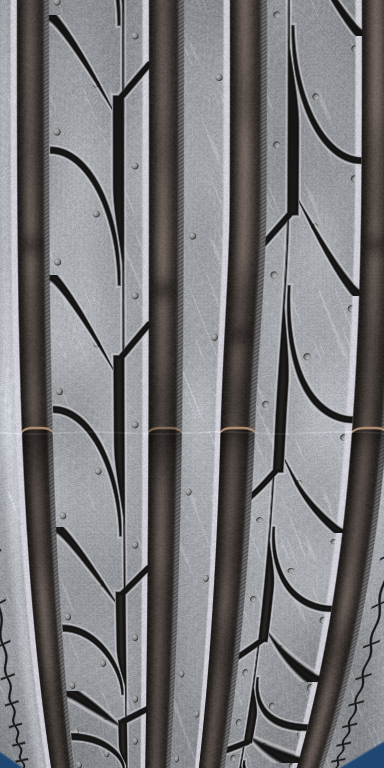
Give the GLSL for this texture, as a Shadertoy shader.

```glsl
// Worn tire tread: four deep grooves, curved sipes and small rubber nubs, bending away at the bottom.

float hash(vec2 p) { return fract(sin(dot(p, vec2(127.1, 311.7))) * 43758.5453); }

float noise(vec2 p) {
    vec2 i = floor(p), f = fract(p);
    f = f * f * (3.0 - 2.0 * f);
    return mix(mix(hash(i), hash(i + vec2(1, 0)), f.x),
               mix(hash(i + vec2(0, 1)), hash(i + vec2(1, 1)), f.x), f.y);
}

float segment(vec2 p, vec2 a, vec2 b) {
    vec2 d = b - a;
    return length(p - a - d * clamp(dot(p - a, d) / dot(d, d), 0.0, 1.0));
}

// Signed distance to the cuts of one rib; p.y counts repeats of the given height
float sipes(vec2 p, float height) {
    float d = abs(p.x - 123.0) - 0.7;
    for (int i = 0; i < 2; i++) {
        float f = fract(p.y) + float(i);
        // short slanted cut
        float s = clamp((p.x - 50.0) / 62.0, 0.0, 1.0);
        float cut = abs(f - 0.36 * pow(s, 1.2)) * height * 0.56 - 0.5 - 3.0 * (1.0 - s * s);
        d = min(d, max(cut, p.x - 112.0));
        // long cut: a quarter of an ellipse
        vec2 r = vec2(69.0, 0.52 * height);
        vec2 q = vec2(p.x - 50.0, (1.04 - f) * height) / r;
        float l = max(length(q), 0.01);
        float arc = abs(l - 1.0) * l / length(q / r) - 1.2 - 2.2 * clamp(q.y, 0.0, 1.0);
        d = min(d, max(arc, max(-q.x * r.x, -q.y * r.y)));
        // tapering slot and the hook at its head
        float left = 124.0 - 11.0 * (1.0 - smoothstep(0.65, 1.06, f));
        d = min(d, max(max(left - p.x, p.x - 124.0), (0.31 - f) * height));
        vec2 h = vec2(p.x, f * height);
        d = min(d, segment(h, vec2(118, 0.33 * height), vec2(149, 0.19 * height)) - 3.0);
    }
    return d;
}

// Raised dot: x is its shading, y its coverage
vec2 nub(vec2 p) {
    float d = length(p);
    return vec2(0.6 - 0.05 * (p.x + p.y) - 0.25 * smoothstep(1.5, 3.5, d), 1.0 - smoothstep(3.0, 4.2, d));
}

void mainImage(out vec4 fragColor, in vec2 fragCoord) {
    // The canvas is 384 by 768 units, y down
    vec2 p = vec2(fragCoord.x / iResolution.x, 1.0 - fragCoord.y / iResolution.y) * vec2(384, 768);
    float px = 384.0 / iResolution.x, k = p.y / 768.0;

    // Unbend the tread: ribs converge and repeats shorten toward the bottom
    float x = 136.0 + (p.x - 136.0) / (1.0 - 0.287 * pow(k, 3.35));
    x += 7.0 * smoothstep(200.0, 430.0, p.y) * smoothstep(180.0, 240.0, x) * (1.0 - smoothstep(300.0, 375.0, x));
    float v = (p.y - 15.0) / 260.0 + 1.11 * pow(k, 9.6);
    float height = 1.0 / (1.0 / 260.0 + 0.0139 * pow(k, 8.6));

    // Rubber surface: broad stains, fine grain and faint scratches
    float grain = noise(p * 0.9) - 0.5, stain = noise(p * vec2(0.025, 0.012)) - 0.5;
    float shade = 0.61 + 0.13 * stain + 0.11 * grain + 0.05 * sin(k * 5.0 - 0.8);
    shade += 0.07 * smoothstep(0.83, 0.95, noise(vec2(p.x * 0.35 - p.y * 0.14, p.y * 0.02)));
    shade += 0.13 * (1.0 - smoothstep(0.0, 14.0, abs(x - 4.0)));
    vec3 color = shade * vec3(0.98, 1.0, 1.03);

    // Shoulder cuts
    float edge = x < 200.0 ? x + 22.0 : x - 416.0;
    float tick = abs(fract(v * 4.0 + edge * 0.01) - 0.5) * height * 0.25;
    float shoulder = min(abs(edge + 2.0 * sin(v * 25.0)) - 1.4, max(tick - 1.0, abs(edge) - 9.0));
    color = mix(color, vec3(0.09), 1.0 - smoothstep(-px, px, shoulder));

    // The right rib is the left one turned half round
    bool turned = x > 207.0;
    float rightV = v + 0.16 * smoothstep(480.0, 620.0, p.y);
    vec2 rib = turned ? vec2(412.0 - x, 1.08 - rightV) : vec2(x, v);
    bool patterned = rib.x > 46.0 && rib.x < 153.0;

    // Nubs: three columns on each cut rib, two on the plain one
    for (int i = 0; i < 3; i++) {
        float n = float(i);
        vec2 c = vec2(rib.x - 57.0 - 39.0 * n, (fract(rib.y * 2.0 + 0.6 + 0.37 * n) - 0.5) * 0.5 * height);
        if (!patterned) c = vec2(x - 193.0 - 26.0 * n, (fract(v + 0.65 + 0.61 * n) - 0.5) * height);
        vec2 dot2 = nub(c);
        if (patterned || i < 2) color = mix(color, vec3(dot2.x), dot2.y * 0.85);
    }

    // Deep grooves, each with a bright lip, a brown floor and a grey far wall
    vec2 grooves[4] = vec2[4](vec2(17, 49), vec2(149, 184), vec2(230, 267), vec2(362, 398));
    float cuts = sipes(rib, height);
    for (int i = 0; i < 4; i++) {
        float a = grooves[i].x, b = grooves[i].y, t = (x - a) / (b - a);
        float lip = smoothstep(a - 7.0 - px, a - 6.0 + px, x) * (1.0 - smoothstep(a - 1.0, a + px, x));
        color = mix(color, vec3(0.84, 0.83, 0.87) + 0.08 * grain, lip * 0.9);
        if (i == 3) {
            // Cuts lie over the lips, with a pale rim
            float on = patterned ? 1.0 : 0.0;
            color = mix(color, vec3(0.79, 0.78, 0.80), on * 0.6 * (1.0 - smoothstep(0.4, 1.4, abs(cuts - 1.5))));
            vec3 inside = mix(vec3(0.07), vec3(0.30, 0.27, 0.25), smoothstep(-1.0, -4.0 * k - 3.0, cuts) * k * 0.5);
            color = mix(color, inside, on * (1.0 - smoothstep(-px, px, cuts)));
        }
    }
    for (int i = 0; i < 4; i++) {
        float a = grooves[i].x, b = grooves[i].y, t = (x - a) / (b - a), n = float(i);
        float light = smoothstep(0.0, 0.4, t) * (1.0 - 0.75 * smoothstep(0.4, 0.78, t));
        light *= 0.85 + 0.5 * (noise(vec2(n * 9.0, p.y * 0.02)) - 0.5) + 0.25 * (1.0 - smoothstep(180.0, 340.0, p.y));
        light *= 1.0 - 0.5 * exp(-pow((p.y - 245.0 - 45.0 * mod(n, 3.0)) / 12.0, 2.0));
        vec3 inner = mix(vec3(0.11, 0.10, 0.095), vec3(0.37, 0.33, 0.31), light) + 0.06 * grain;
        inner = mix(inner, vec3(0.42, 0.42, 0.43) + 0.08 * sin(p.y * 1.6 + x), smoothstep(0.78, 0.9, t) * 0.8);
        // wear bar
        float bar = p.y - 428.0 - 4.0 * pow(abs(t - 0.5) * 2.0, 4.0);
        inner *= 1.0 - 0.45 * smoothstep(0.0, 2.0, bar) * exp(-max(bar, 0.0) / 25.0);
        float glint = (1.0 - smoothstep(0.5, 2.0, abs(bar))) * (i == 1 ? 0.55 : 0.9);
        inner = mix(inner, vec3(0.72, 0.58, 0.46), glint);
        color = mix(color, inner, smoothstep(a - px, a + px, x) * (1.0 - smoothstep(b - px, b + px, x)));
    }

    // Mould seam, then the blue ground past the bottom corners
    color += 0.06 * (1.0 - smoothstep(0.4, 1.4, abs(p.y - 433.0 - sin(p.x * 0.05))));
    float ground = max(p.y - 752.0 - 0.7 * p.x, p.y - 768.0 + 0.6 * (p.x - 340.0));
    color = mix(color, vec3(0.12, 0.28, 0.45), smoothstep(-2.0, 2.0, ground) * step(740.0, p.y));
    fragColor = vec4(clamp(color, 0.0, 1.0), 1.0);
}
```
